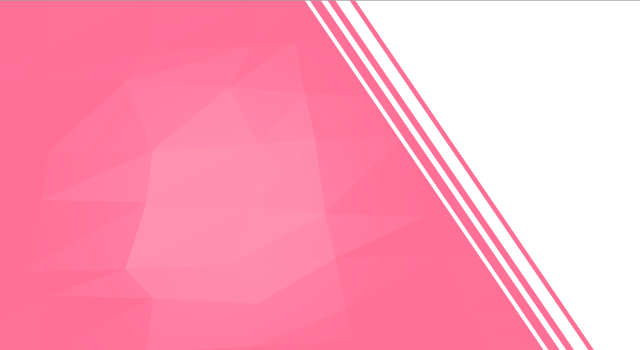
This background is drawn by a WebGL 1 fragment shader. Its source:

```glsl
precision highp float;
uniform vec2 u_resolution;

#define DEEP_PINK vec3(1.0, 0.435, 0.588)
#define SOFT_PINK vec3(1.0, 0.570, 0.690)
#define RULE_GREY vec3(0.62)
#define GRID_ORIGIN vec2(0.071, 0.119)
#define GRID_STEP vec2(0.286, 0.1476)
#define GLOW_CENTRE vec2(0.643, 0.590)
#define GLOW_RADIUS 0.62
#define SLANT 0.683
#define RULE_HEIGHT 0.0024

// Lattice corner, bent by layered sines on the left and sheared on the right
vec2 corner(vec2 id) {
    float wave = 0.033 + 0.014 * id.x + 0.048 * cos(2.1 * (id.y - 2.4));
    float shear = 0.029 * min(id.x - 2.0, 2.0) * (max(id.y, 0.0) - 3.0);
    float dx = mix(wave, shear, step(2.5, id.x));
    float dy = 0.014 + 0.031 * cos(1.25 * (id.y - 3.7))
             + 0.024 * cos(0.75 * id.x) * cos(3.14159 * id.y);
    return GRID_ORIGIN + id * GRID_STEP + vec2(dx, dy);
}

// Signed distance to the line a-b, positive on the inner side
float edgeDistance(vec2 p, vec2 a, vec2 b) {
    vec2 e = normalize(b - a);
    vec2 r = p - a;
    return e.x * r.y - e.y * r.x;
}

// Facet colour in rgb and its coverage in a
vec4 facet(vec2 p, vec2 a, vec2 b, vec2 c, float px) {
    float inside = min(edgeDistance(p, a, b),
                   min(edgeDistance(p, b, c), edgeDistance(p, c, a)));
    float cover = clamp(inside / px + 0.5, 0.0, 1.0);
    vec2 centre = (a + b + c) / 3.0;
    float d = length(mix(centre, p, 0.3) - GLOW_CENTRE) / GLOW_RADIUS;
    float tint = 0.06 * sin(centre.x * 23.0 + centre.y * 41.0);
    float light = clamp(1.0 - smoothstep(0.2, 0.9, d) + tint, 0.0, 1.0);
    return vec4(mix(DEEP_PINK, SOFT_PINK, light), 1.0) * cover;
}

// Blend the triangles of the neighbouring lattice cells
vec3 facets(vec2 p, float px) {
    vec2 cell = floor((p - GRID_ORIGIN) / GRID_STEP);
    vec4 sum = vec4(0.0);
    for (int j = -1; j <= 1; j++) {
        for (int i = -1; i <= 1; i++) {
            vec2 id = cell + vec2(float(i), float(j));
            vec2 a = corner(id);
            vec2 b = corner(id + vec2(1.0, 0.0));
            vec2 c = corner(id + vec2(0.0, 1.0));
            vec2 d = corner(id + vec2(1.0));
            sum += facet(p, a, b, c, px) + facet(p, d, c, b, px);
        }
    }
    return sum.a > 0.0 ? sum.rgb / sum.a : DEEP_PINK;
}

// Soft-edged band between two offsets
float band(float s, float from, float to, float px) {
    return clamp((s - from) / px + 0.5, 0.0, 1.0)
         - clamp((s - to) / px + 0.5, 0.0, 1.0);
}

void main() {
    // Height units, with y running down from the top
    float px = 1.0 / u_resolution.y;
    vec2 p = gl_FragCoord.xy * px;
    p.y = 1.0 - p.y;

    // Slanted stripes beside the white side
    float s = p.x - SLANT * p.y;
    float w = px * sqrt(1.0 + SLANT * SLANT);
    float pink = band(s, -9.0, 0.870, w) + band(s, 0.884, 0.916, w)
               + band(s, 0.935, 0.957, w) + band(s, 0.998, 1.014, w);
    vec3 color = mix(vec3(1.0), facets(p, px), pink);

    // Thin rule along the top
    float rule = clamp((RULE_HEIGHT - p.y) / px + 0.5, 0.0, 1.0);
    color = mix(color, RULE_GREY, rule * 0.8);
    gl_FragColor = vec4(color, 1.0);
}
```
